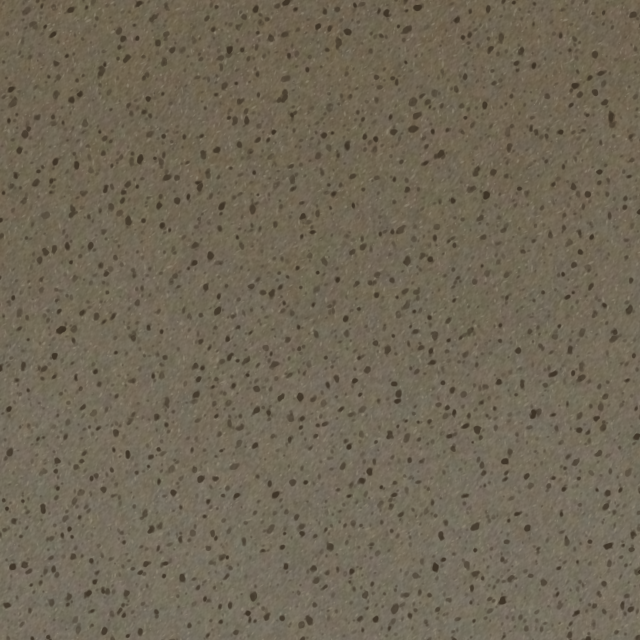
Give the GLSL for this texture, as a Shadertoy shader.

```glsl
// Speckled taupe stone: fine slanted grain, scattered dark flecks and pale slivers.

const vec3 WARM_TOP = vec3(0.430, 0.389, 0.314);
const vec3 GREY_BOTTOM = vec3(0.460, 0.431, 0.370);
const vec3 DARK_FLECK = vec3(0.215, 0.175, 0.125);
const vec3 PALE_SLIVER = vec3(0.600, 0.565, 0.490);

// Three random values in 0..1 for a lattice cell.
vec3 hash3(vec2 cell, float seed) {
    uvec3 v = uvec3(ivec3(vec3(cell, seed)) + 4096);
    v = v * 1664525u + 1013904223u;
    v.x += v.y * v.z; v.y += v.z * v.x; v.z += v.x * v.y;
    v ^= v >> 16u;
    v.x += v.y * v.z; v.y += v.z * v.x; v.z += v.x * v.y;
    return vec3(v >> 8u) / 16777216.0;
}

// Smooth value noise, three independent channels in -1..1.
vec3 noise3(vec2 p, float seed) {
    vec2 cell = floor(p);
    vec2 f = fract(p);
    f = f * f * (3.0 - 2.0 * f);
    vec3 low = mix(hash3(cell, seed), hash3(cell + vec2(1, 0), seed), f.x);
    vec3 high = mix(hash3(cell + vec2(0, 1), seed), hash3(cell + vec2(1, 1), seed), f.x);
    return mix(low, high, f.y) * 2.0 - 1.0;
}

vec2 rotate(vec2 p, float angle) {
    float c = cos(angle), s = sin(angle);
    return vec2(c * p.x + s * p.y, c * p.y - s * p.x);
}

// Coverage of scattered ragged ellipses; radius and softness in canvas units.
float flecks(vec2 uv, float cells, float density, float radius,
             float stretch, float softness, float seed) {
    vec2 p = uv * cells;
    vec2 home = floor(p);
    float ragged = 1.0 + 0.38 * noise3(uv * 190.0, seed + 7.0).x;
    float cover = 0.0;
    for (int y = -1; y <= 1; y++) {
        for (int x = -1; x <= 1; x++) {
            vec2 cell = home + vec2(x, y);
            vec3 place = hash3(cell, seed);
            vec3 form = hash3(cell, seed + 1.0);
            if (place.z > density) continue;
            vec2 offset = (p - cell - place.xy) / cells;
            // Long axes lean towards the upper right.
            vec2 q = rotate(offset, 1.05 + 1.5 * (form.x - 0.5));
            q.x /= mix(1.0, stretch, form.y);
            float size = radius * mix(0.6, 1.25, form.z * form.z);
            float edge = length(q) - size * ragged;
            float strength = mix(0.4, 1.0, fract(form.z * 7.0 + form.x));
            cover = max(cover, strength * (1.0 - smoothstep(-softness, softness, edge)));
        }
    }
    return cover;
}

void mainImage(out vec4 fragColor, in vec2 fragCoord) {
    vec2 uv = fragCoord / iResolution.y;

    // Broad light falloff and faint coloured clouding.
    float light = smoothstep(0.0, 1.0, 1.0 - uv.y + 0.06 * (uv.x - 0.5));
    vec3 color = mix(WARM_TOP, GREY_BOTTOM, light);
    color += 0.006 * noise3(uv * 6.0, 1.0).x;
    color += vec3(0.011, 0.007, 0.013) * noise3(uv * 48.0, 2.0);

    // Fine grain, drawn out along the slant.
    vec2 slanted = rotate(uv, 1.0);
    color += 0.026 * noise3(slanted * vec2(150.0, 260.0), 3.0).x;
    color += 0.020 * noise3(slanted * vec2(290.0, 400.0), 4.0).x;

    // Pale slivers, then small faint pits, then the main dark flecks.
    float pale = flecks(uv, 100.0, 0.42, 0.0013, 2.8, 0.0013, 10.0);
    float pits = flecks(uv, 75.0, 0.38, 0.0023, 1.8, 0.0017, 20.0);
    float dark = flecks(uv, 48.0, 0.50, 0.0040, 1.8, 0.0017, 30.0);
    color = mix(color, PALE_SLIVER, 0.55 * pale);
    color = mix(color, DARK_FLECK, 0.48 * pits);
    color = mix(color, DARK_FLECK, 0.88 * dark);

    fragColor = vec4(color, 1.0);
}
```
